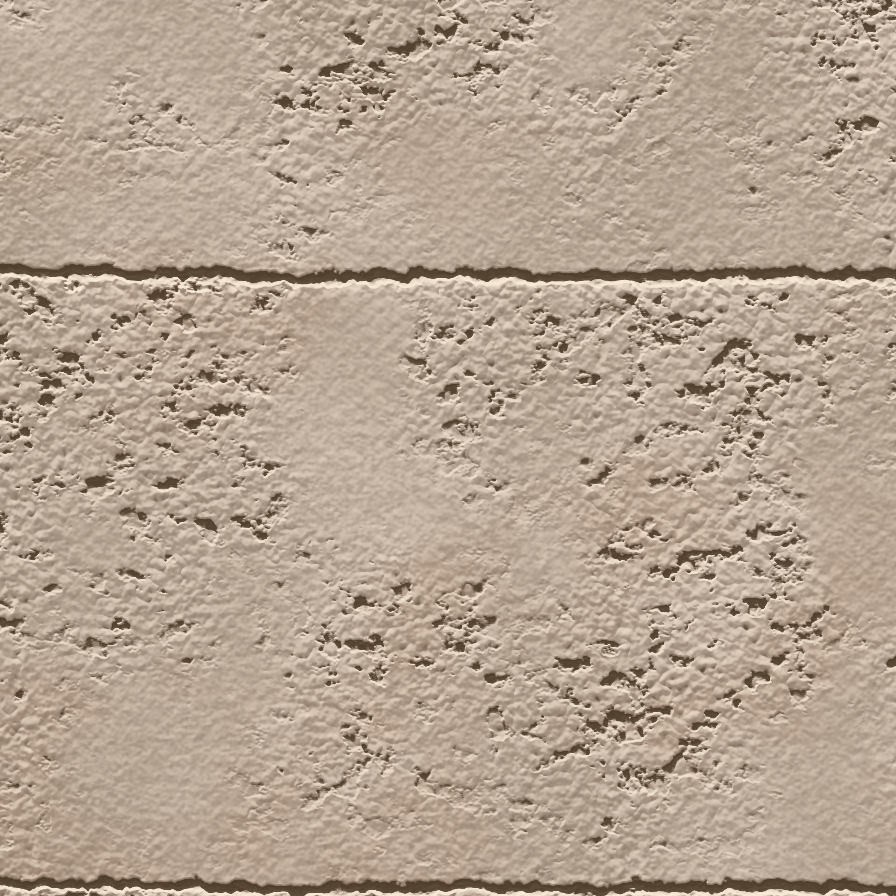
Give the GLSL for this texture, as a WebGL 2 fragment shader.

```glsl
#version 300 es
precision highp float;

uniform vec2 u_resolution;
out vec4 fragColor;

float hash(vec2 p) {
    return fract(sin(dot(p, vec2(127.1, 311.7))) * 43758.5453);
}

float noise(vec2 p) {
    vec2 i = floor(p), f = fract(p);
    f = f * f * (3.0 - 2.0 * f);
    return mix(mix(hash(i), hash(i + vec2(1, 0)), f.x),
               mix(hash(i + vec2(0, 1)), hash(i + vec2(1, 1)), f.x), f.y);
}

// Normalised fractal noise, mean 0.5
float fbm(vec2 p, int octaves) {
    float sum = 0.0, amp = 0.5, total = 0.0;
    for (int i = 0; i < octaves; i++) {
        sum += amp * noise(p);
        total += amp;
        amp *= 0.6;
        p = mat2(1.6, 1.2, -1.2, 1.6) * p + 3.7;
    }
    return sum / total;
}

// Course coordinate: the integer part is the course, the fraction its height
float courseAt(vec2 p) {
    float wobble = 0.008 * (noise(vec2(p.x * 6.0, 2.0)) - 0.5)
                 + 0.016 * (fbm(p * 60.0, 3) - 0.5);
    return (p.y + wobble - 0.010) / 0.683;
}

// Distance to the upright joints, staggered from course to course
float headJoint(vec2 p, float course) {
    float odd = mod(floor(course), 2.0);
    float lean = mix(0.045, 0.0, odd) * (fract(course) - 0.5);
    float x = p.x + lean - mix(0.012, 0.322, odd) + 0.03 * (fbm(p * 25.0, 2) - 0.5);
    return abs(fract(x / 0.675 + 0.5) - 0.5) * 0.675;
}

// Height of the stone surface in canvas units
float surface(vec2 p) {
    float course = courseAt(p);
    float v = fract(course);
    float bed = min(v, 1.0 - v) * 0.683;
    float head = headJoint(p, course);

    // Weathered patches, sparser towards the foot of each block
    float rough = smoothstep(0.34, 0.64, fbm(p * vec2(7.0, 6.0) + 7.3, 4));
    rough *= mix(0.3, 1.0, smoothstep(0.05, 0.3, v));
    rough = clamp(rough + 0.7 * exp(-head * 32.0), 0.0, 1.0);

    // Crumbly grain, rounded lumps, ragged pits and slanted tool marks
    float grain = fbm(p * 120.0, 2) - 0.5;
    float lumps = abs(fbm(p * 62.0 + 19.0, 2) - 0.5);
    float pits = smoothstep(0.56, 0.71, fbm(p * vec2(38.0, 50.0) + 41.0, 4)) * rough;
    float marks = noise(mat2(0.8, -0.6, 0.6, 0.8) * p * vec2(9.0, 150.0)) - 0.5;

    float h = grain * mix(0.0036, 0.0095, rough) + lumps * 0.017 * rough;
    h += marks * 0.0007 - 0.013 * pits;
    h -= 0.008 * (1.0 - smoothstep(0.001, 0.011, head)) * noise(p * 55.0);
    return h - 0.018 * (1.0 - smoothstep(0.002, 0.009, bed));
}

void main() {
    vec2 p = gl_FragCoord.xy / u_resolution;
    vec2 toLight = vec2(-0.24, 0.97);
    float h = surface(p);

    // Faces that fall away towards the light are lit
    float slope = (surface(p - toLight * 0.001) - surface(p + toLight * 0.001)) / 0.002;
    float lit = slope / (1.0 + abs(slope) * 0.8);

    // Cast shadow, marched towards the light
    float cover = 0.0;
    for (int i = 1; i <= 5; i++) {
        float t = float(i) * 0.0024;
        cover = max(cover, surface(p + toLight * t) - h - t * 0.75);
    }
    float shadow = smoothstep(0.0, 0.0055, cover);

    // Stone colour with faint warm stains
    vec3 stone = mix(vec3(0.67, 0.60, 0.53), vec3(0.80, 0.73, 0.67), fbm(p * 5.0, 4));
    float stain = smoothstep(0.50, 0.72, fbm(p * vec2(4.0, 5.0) + 63.0, 4));
    stone = mix(stone, vec3(0.67, 0.57, 0.48), 0.4 * stain);
    stone *= 0.95 + 0.10 * noise(p * 240.0);

    // Sunlit crumbling rim along the top of each block
    float below = (1.0 - fract(courseAt(p))) * 0.683;
    float rim = smoothstep(0.003, 0.009, below) * (1.0 - smoothstep(0.010, 0.032, below));
    rim *= noise(p * 80.0);

    vec3 color = mix(stone, vec3(0.97, 0.91, 0.84), clamp(lit * 0.9 + rim * 0.5, 0.0, 1.0));
    color = mix(color, vec3(0.42, 0.34, 0.28), clamp(-lit * 0.65, 0.0, 0.75));
    color = mix(color, vec3(0.28, 0.21, 0.14), shadow * 0.85);
    fragColor = vec4(color, 1.0);
}
```
